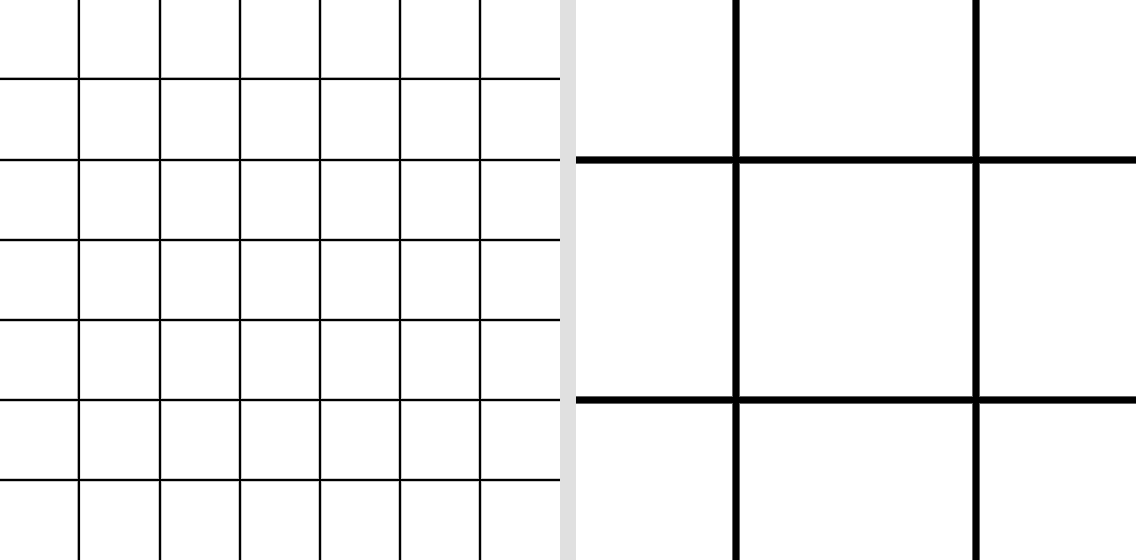
Left, the full canvas; right, a detail of the centre.
Reproduce this pattern procedurally as a Shadertoy shader.

```glsl
// A plain grid of thin black lines on white, seven square cells each way.
// Each axis measures the distance to its nearest inner line; the outer
// border stays open, and the first line from the top left sits slightly early.

// Distance from each coordinate to the nearest of the six inner lines
vec2 gridDistance(vec2 p) {
    vec2 index = clamp(round(p * 7.0), 1.0, 6.0);
    vec2 firstLine = 1.0 - step(1.5, index);
    vec2 center = index / 7.0 - 0.002 * firstLine;
    return abs(p - center);
}

void mainImage(out vec4 fragColor, in vec2 fragCoord) {
    // Canvas units, measured from the top left corner
    vec2 p = fragCoord / iResolution.xy;
    p.y = 1.0 - p.y;

    // Smooth line coverage over one pixel
    vec2 pixel = 1.0 / iResolution.xy;
    float halfWidth = 0.00215;
    vec2 coverage = clamp((halfWidth - gridDistance(p)) / pixel + 0.5, 0.0, 1.0);
    float ink = max(coverage.x, coverage.y);

    vec3 paper = vec3(1.0);
    vec3 lineColor = vec3(0.0);
    fragColor = vec4(mix(paper, lineColor, ink), 1.0);
}
```
